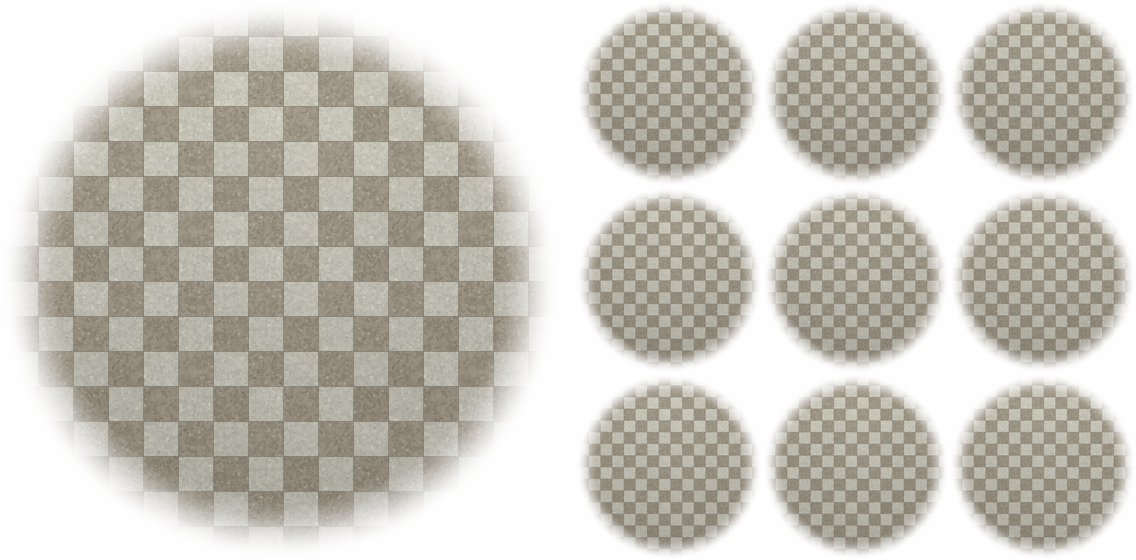
Left: one tile. Right: repeated 3 by 3.
This pattern is drawn by a WebGL 1 fragment shader. Its source:

```glsl
precision highp float;
// Worn two-tone stone checkerboard floor, fading to white outside a round spot.

#define TILES 16.0
#define SHIFT vec2(0.104, -0.042)
#define WEAR_PERIOD vec2(8.0, 4.0)
#define LIGHT_STONE vec3(0.735, 0.725, 0.680)
#define DARK_STONE vec3(0.580, 0.550, 0.490)
#define JOINT_COLOR vec3(0.430, 0.410, 0.360)
#define PAPER vec3(0.995)
#define JOINT_WIDTH 0.020
#define GRAIN 0.11
#define FADE_START 0.385
#define FADE_END 0.497
#define TAU 6.2831853

uniform vec2 u_resolution;

float hash(vec2 p) {
  return fract(sin(dot(p, vec2(127.1, 311.7))) * 43758.545);
}

// Wrapping cellular noise: distance to the nearest point, and its random id.
vec2 cellular(vec2 p, float density) {
  vec2 q = p * density;
  vec2 cell = floor(q);
  vec2 nearest = vec2(9.0, 0.0);
  for (int j = -1; j <= 1; j++) {
    for (int i = -1; i <= 1; i++) {
      vec2 c = cell + vec2(float(i), float(j));
      vec2 key = mod(c, WEAR_PERIOD * density);
      vec2 point = c + vec2(hash(key), hash(key + 57.3));
      float d = distance(q, point);
      if (d < nearest.x) nearest = vec2(d, hash(key + 19.7));
    }
  }
  return nearest;
}

// Soft cloudy stains from layered sines that share the wear period.
float stains(vec2 p) {
  vec2 a = p * TAU / WEAR_PERIOD;
  float s = sin(5.0 * a.x + 2.0 * a.y + 1.5 * sin(3.0 * a.y));
  s += sin(9.0 * a.y - 4.0 * a.x + 2.0 * sin(7.0 * a.x));
  s += 0.7 * sin(23.0 * a.x + 6.0 * a.y + 2.0 * sin(11.0 * a.y));
  return s / 2.7;
}

// Brightness change from stains, grain, pale flecks, dark pits and tile tone.
float wear(vec2 p) {
  vec2 grain = cellular(p, 14.0);
  vec2 chip = cellular(p + 0.37, 5.0);
  float spot = 1.0 - smoothstep(0.05, 0.30, chip.x);
  float tone = hash(mod(floor(p), WEAR_PERIOD) + 3.1) - 0.5;
  float v = GRAIN * (grain.y - 0.5) * (1.0 - 0.6 * grain.x);
  v += 0.012 * stains(p) + 0.025 * tone;
  v += spot * (0.09 * step(0.86, chip.y) - 0.06 * step(chip.y, 0.09));
  return v;
}

void main() {
  vec2 uv = gl_FragCoord.xy / u_resolution;
  vec2 p = uv * TILES - SHIFT;
  float px = TILES / min(u_resolution.x, u_resolution.y);

  // Signed distance to the joints: negative in even cells, positive in odd.
  vec2 side = abs(mod(p + 0.5, 2.0) - 1.0) - 0.5;
  vec2 parity = clamp(2.0 * side / px, -1.0, 1.0);
  float lightTile = 0.5 - 0.5 * parity.x * parity.y;

  // Stone, lit slightly more strongly towards the top
  vec3 color = mix(DARK_STONE, LIGHT_STONE, lightTile);
  color *= mix(0.91, 1.09, uv.y);
  color += wear(p) * mix(1.0, 0.8, lightTile);

  // Hairline joints
  float d = min(abs(side.x), abs(side.y));
  float joint = min((0.5 * JOINT_WIDTH - d) / px + 0.5, JOINT_WIDTH / px);
  color = mix(color, JOINT_COLOR, 0.65 * clamp(joint, 0.0, 1.0));

  // Round fade to white
  float fade = smoothstep(FADE_START, FADE_END, distance(uv, vec2(0.5)));
  gl_FragColor = vec4(mix(color, PAPER, fade), 1.0);
}
```
